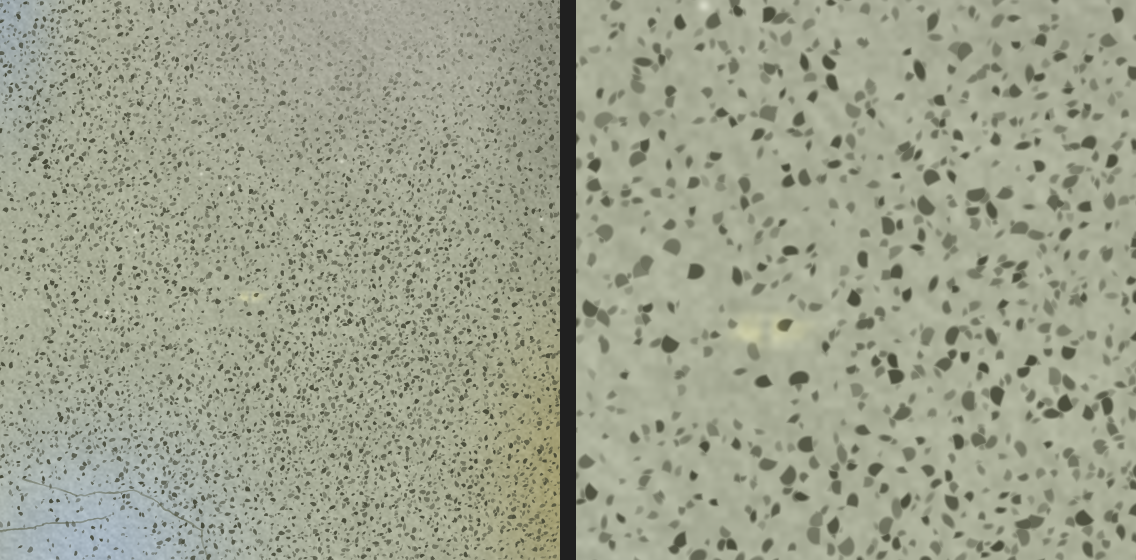
Left, the full canvas; right, a detail of the centre.
Reproduce this texture procedurally as a Shadertoy shader.

```glsl
// Worn terrazzo floor: small dark stone chips in a grey-green cement.
// Two jittered grids of cut ellipses are thinned by a density map, over
// a base tinted by broad washes of light, with fine grain and thin cracks.

#define COARSE_CELLS 71.0
#define FINE_CELLS 98.0
#define COARSE_RADIUS 0.0048
#define FINE_RADIUS 0.0031
#define EDGE_SOFTNESS 0.0011
#define GRAIN 0.050
#define CEMENT vec3(0.665, 0.682, 0.595)
#define CHIP_DARK vec3(0.245, 0.255, 0.190)
#define BLUE_LIGHT vec3(0.655, 0.715, 0.765)
#define WARM_LIGHT vec3(0.640, 0.610, 0.410)
#define GREY_LIGHT vec3(0.655, 0.655, 0.605)

float hash(vec2 p) {
    vec3 q = fract(vec3(p.xyx) * 0.1031);
    q += dot(q, q.yzx + 33.33);
    return fract((q.x + q.y) * q.z);
}

vec2 hash2(vec2 p) {
    return vec2(hash(p + 17.3), hash(p + 71.9));
}

float noise(vec2 p) {
    vec2 i = floor(p), f = fract(p);
    f = f * f * (3.0 - 2.0 * f);
    return mix(mix(hash(i), hash(i + vec2(1, 0)), f.x),
               mix(hash(i + vec2(0, 1)), hash(i + vec2(1, 1)), f.x), f.y);
}

float fbm(vec2 p) {
    float sum = 0.0, weight = 0.5;
    for (int i = 0; i < 4; i++) {
        sum += weight * noise(p);
        p = p * 2.03 + 19.7;
        weight *= 0.5;
    }
    return sum;
}

// Soft elliptic patch: 1 at its centre, fading outwards
float patchAt(vec2 p, vec2 centre, vec2 size) {
    vec2 d = (p - centre) / size;
    return exp(-dot(d, d));
}

// Pale, polished zone at the top where chips barely show
float polished(vec2 p) {
    return patchAt(p, vec2(0.66, 1.0), vec2(0.25, 0.20));
}

// Chance that a cell holds a chip
float density(vec2 p) {
    float d = 0.66 + 0.5 * (fbm(p * 7.0) - 0.47);
    d += 0.22 * patchAt(p, vec2(0.15, 0.70), vec2(0.10, 0.35));
    d += 0.28 * patchAt(p, vec2(0.66, 0.42), vec2(0.20, 0.28));
    d += 0.20 * patchAt(p, vec2(0.55, 0.12), vec2(0.35, 0.20));
    d -= 0.55 * patchAt(p, vec2(0.14, 0.02), vec2(0.24, 0.12));
    d -= 0.35 * patchAt(p, vec2(0.0, 0.45), vec2(0.10, 0.40));
    d -= 0.30 * patchAt(p, vec2(0.44, 0.46), vec2(0.07, 0.08));
    return d - 0.25 * polished(p);
}

// Darkness of the chips of one grid at p
float chips(vec2 p, float cells, float radius, float share, float seed) {
    float dark = 0.0;
    vec2 home = floor(p * cells);
    for (int y = -1; y <= 1; y++)
    for (int x = -1; x <= 1; x++) {
        vec2 id = home + vec2(x, y), key = id + seed;
        vec2 centre = (id + 0.5 + 0.85 * (hash2(key) - 0.5)) / cells;
        if (hash(key + 5.1) > density(centre) * share) continue;
        // Mostly leaning up to the right, with a wide spread
        float angle = 1.05 + 2.4 * (hash(key + 9.7) - 0.5);
        vec2 axis = vec2(cos(angle), sin(angle)), d = p - centre;
        vec2 q = vec2(dot(d, axis), dot(d, vec2(-axis.y, axis.x)));
        float size = radius * mix(0.62, 1.3, pow(hash(key + 3.3), 1.6));
        float slim = mix(0.46, 0.85, hash(key + 12.9));
        float dist = (length(q / vec2(1.0, slim)) - size) * slim;
        // A random straight cut makes the outline angular
        float cut = 6.2832 * hash(key + 27.1);
        dist = max(dist, dot(q, vec2(cos(cut), sin(cut))) - 0.48 * size);
        float cover = 1.0 - smoothstep(-EDGE_SOFTNESS, EDGE_SOFTNESS, dist);
        float tone = mix(0.45, 1.0, hash(key + 41.7));
        tone *= 1.0 - 0.72 * polished(centre);
        dark = max(dark, cover * tone);
    }
    return dark;
}

float segment(vec2 p, vec2 a, vec2 b) {
    vec2 d = b - a;
    return length(p - a - d * clamp(dot(p - a, d) / dot(d, d), 0.0, 1.0));
}

// Two wandering hairline cracks at the lower left
float cracks(vec2 p) {
    p += 0.014 * (vec2(fbm(p * 34.0), fbm(p * 34.0 + 50.0)) - 0.47);
    float d = segment(p, vec2(0.04, 0.145), vec2(0.14, 0.115));
    d = min(d, segment(p, vec2(0.14, 0.115), vec2(0.24, 0.125)));
    d = min(d, segment(p, vec2(0.24, 0.125), vec2(0.36, 0.055)));
    d = min(d, segment(p, vec2(0.36, 0.055), vec2(0.375, -0.02)));
    d = min(d, segment(p, vec2(-0.02, 0.05), vec2(0.19, 0.075)));
    return (1.0 - smoothstep(0.0004, 0.0026, d)) * (0.35 + 0.5 * noise(p * 40.0));
}

void mainImage(out vec4 fragColor, in vec2 fragCoord) {
    vec2 p = fragCoord / iResolution.xy;

    // Cement under broad washes of light
    vec3 color = mix(CEMENT, GREY_LIGHT, patchAt(p, vec2(0.65, 1.0), vec2(0.40, 0.28)));
    color = mix(color, BLUE_LIGHT, patchAt(p, vec2(0.17, 0.0), vec2(0.24, 0.22)));
    color = mix(color, BLUE_LIGHT * 0.94, 0.8 * patchAt(p, vec2(0.0, 1.0), vec2(0.10, 0.22)));
    color = mix(color, WARM_LIGHT, 0.85 * patchAt(p, vec2(1.04, 0.14), vec2(0.16, 0.27)));
    color *= 1.0 - 0.13 * patchAt(p, vec2(1.04, 0.85), vec2(0.14, 0.40));

    // Mottling, fine grain and faint pits
    color += 0.06 * (fbm(p * 14.0) - 0.47) + GRAIN * (noise(p * 230.0) - 0.5);
    color += 0.05 * (noise(p * 120.0 + 0.5) - noise(p * 120.0));

    // Stone chips, then cracks
    float dark = chips(p, COARSE_CELLS, COARSE_RADIUS, 1.0, 0.0);
    dark = max(dark, 0.62 * chips(p, FINE_CELLS, FINE_RADIUS, 0.62, 130.0));
    color = mix(color, CHIP_DARK, 0.92 * dark);
    color = mix(color, CHIP_DARK * 1.4, 0.75 * cracks(p));

    // Warm glint near the middle and rare white specks
    float glint = patchAt(p, vec2(0.447, 0.47), vec2(0.022, 0.009));
    color += vec3(0.20, 0.18, 0.08) * glint * noise(p * 150.0);
    vec2 cell = floor(p * 40.0), spot = (cell + 0.3 + 0.4 * hash2(cell)) / 40.0;
    float speck = step(0.997, hash(cell + 8.8)) * patchAt(p, spot, vec2(0.0035));
    fragColor = vec4(mix(color, vec3(0.88, 0.89, 0.82), 0.8 * speck), 1.0);
}
```
